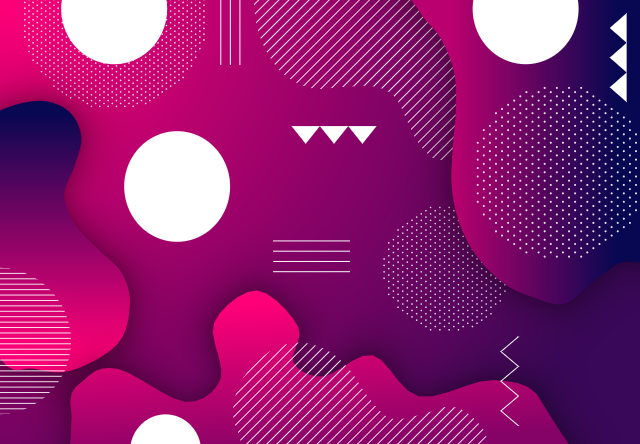
Give the GLSL for this background, as a Shadertoy shader.

```glsl
// Magenta-to-navy abstract backdrop: fluid blobs, hatching, dot screens and white accents.

// Canvas units: 100 tall, origin at the lower left
const vec2 CANVAS = vec2(143.8, 100);
const vec3 PINK = vec3(1, 0, 0.47);
const vec3 ROSE = vec3(0.73, 0, 0.43);
const vec3 PLUM = vec3(0.52, 0.01, 0.4);
const vec3 INDIGO = vec3(0.23, 0.03, 0.35);
const vec3 NAVY = vec3(0.03, 0.03, 0.32);
const float STROKE = 0.11; // half width of lines
const float SHADOW = 0.3;
const float SHADOW_REACH = 4.0;
const float HATCH_GAP = 1.6;
const float STRIPE_GAP = 1.22;
const int KNOTS = 16;
const int STEPS = 5; // pieces per spline span

// Spline knots of the outlines, in tenths of a unit
const vec2 LEFT_BLOB[] = vec2[](
  vec2(-112,438), vec2(-56,700), vec2(0,751), vec2(90,773),
  vec2(155,749), vec2(183,691), vec2(167,625), vec2(144,560),
  vec2(169,494), vec2(221,438), vec2(273,386), vec2(292,315),
  vec2(264,225), vec2(159,165), vec2(75,170), vec2(0,193));
const vec2 RIGHT_BLOB[] = vec2[](
  vec2(865,1150), vec2(936,985), vec2(989,916), vec2(1021,835),
  vec2(1024,747), vec2(1017,663), vec2(1015,579), vec2(1032,498),
  vec2(1071,423), vec2(1133,361), vec2(1199,330), vec2(1266,315),
  vec2(1320,354), vec2(1386,406), vec2(1498,485), vec2(1517,1112));
const vec2 LOW_BLOB[] = vec2[](
  vec2(262,-236), vec2(161,64), vec2(191,146), vec2(266,169),
  vec2(416,95), vec2(496,148), vec2(481,273), vec2(577,346),
  vec2(670,264), vec2(659,184), vec2(727,152), vec2(837,200),
  vec2(942,107), vec2(1109,144), vec2(1221,88), vec2(1236,-161));
const vec2 HIGH_HATCH[] = vec2[](
  vec2(562,1169), vec2(567,1056), vec2(575,953), vec2(599,884),
  vec2(640,831), vec2(702,801), vec2(777,805), vec2(843,805),
  vec2(888,781), vec2(916,725), vec2(946,670), vec2(989,640),
  vec2(1049,672), vec2(1105,813), vec2(1067,1000), vec2(936,1169));
const vec2 LOW_HATCH[] = vec2[](
  vec2(581,-124), vec2(541,7), vec2(524,67), vec2(536,129),
  vec2(569,176), vec2(618,215), vec2(678,228), vec2(740,208),
  vec2(787,165), vec2(824,110), vec2(876,58), vec2(946,66),
  vec2(1011,84), vec2(1064,58), vec2(1094,-2), vec2(1049,-124));

float cover(float d) { return clamp(0.5 - d * iResolution.y / CANVAS.y, 0.0, 1.0); }

float ramp(float a, float b, float x) { return clamp((x - a) / (b - a), 0.0, 1.0); }

// Signed distance to a closed Catmull-Rom outline
float outline(vec2 p, vec2 k[KNOTS]) {
  float nearest = 1e9, side = 0.1;
  vec2 a = k[0];
  p *= 10.0;
  for (int i = 0; i < KNOTS; i++) {
    vec2 k0 = k[(i + KNOTS - 1) % KNOTS], k1 = k[i];
    vec2 k2 = k[(i + 1) % KNOTS], k3 = k[(i + 2) % KNOTS];
    for (int j = 1; j <= STEPS; j++) {
      float t = float(j) / float(STEPS);
      vec2 b = k1 + 0.5 * t * (k2 - k0 + t * (2.0 * k0 - 5.0 * k1 + 4.0 * k2 - k3
             + t * (3.0 * (k1 - k2) + k3 - k0)));
      vec2 e = b - a, w = p - a;
      vec2 r = w - e * clamp(dot(w, e) / dot(e, e), 0.0, 1.0);
      nearest = min(nearest, dot(r, r));
      if ((a.y > p.y) != (b.y > p.y) && w.x < e.x * w.y / e.y) side = -side;
      a = b;
    }
  }
  return side * sqrt(nearest);
}

float box(vec2 p, vec2 lo, vec2 hi) {
  vec2 d = max(lo - p, p - hi);
  return max(d.x, d.y);
}

float lines(float x, float gap) { return abs(fract(x / gap) - 0.5) * gap - STROKE; }

float disc(vec2 p, float r) { return length(p * vec2(1, 0.955)) - r; }

// Round screen of staggered whole dots
float dots(vec2 p, float radius, float gap, float size) {
  vec2 pitch = gap * vec2(0.72, 1), q = p / pitch;
  float shift = 0.5 * mod(floor(q.x), 2.0);
  vec2 c = (floor(q + vec2(0, shift)) + vec2(0.5, 0.5 - shift)) * pitch;
  return cover(length(p - c) - size) * step(length(c), radius);
}

// Three triangles: q.x along the base, q.y from base to tip
float triangles(vec2 q, float cell, float h) {
  float b = 0.5 * cell, x = abs(mod(q.x, cell) - b);
  float slant = (x * h + (q.y - h) * b) / length(vec2(h, b));
  return max(slant, box(q, vec2(0), vec2(3.0 * cell, h)));
}

// Drop shadow, then the filled shape
vec3 layer(vec3 below, vec3 paint, float d) {
  below *= 1.0 - SHADOW * exp(-max(d, 0.0) / SHADOW_REACH);
  return mix(below, paint, cover(d));
}

void mainImage(out vec4 fragColor, in vec2 fragCoord) {
  vec2 p = fragCoord / iResolution.xy * CANVAS;

  // Radial backdrop from the upper left
  float reach = length(p - vec2(0, CANVAS.y));
  vec3 col = mix(PINK, PLUM, ramp(0.0, 88.0, reach));
  col = mix(col, INDIGO, ramp(88.0, 150.0, reach));

  // Screens under the blobs
  float diagonal = lines((p.x - p.y) * 0.7071, HATCH_GAP);
  float ink = cover(max(diagonal, outline(p, HIGH_HATCH)));
  ink = max(ink, dots(p - vec2(25.7, 96.2), 20.8, 1.3, 0.17));
  ink = max(ink, dots(p - vec2(100.4, 39.5), 14.4, 1.45, 0.17));
  col = mix(col, vec3(1), 0.9 * ink);

  // Fluid blobs
  col = layer(col, mix(ROSE, NAVY, ramp(101.5, 138.5, p.x)), outline(p, RIGHT_BLOB));
  col = layer(col, mix(PINK, NAVY, ramp(21.5, 74.5, p.y)), outline(p, LEFT_BLOB));
  float fall = ramp(35.0, 1.0, p.y - 0.08 * (p.x - 100.0));
  col = layer(col, mix(PINK, PLUM, fall), outline(p, LOW_BLOB));

  // Screens above the blobs
  ink = cover(max(diagonal, outline(p, LOW_HATCH)));
  ink = max(ink, dots(p - vec2(125.8, 61.2), 19.7, 1.9, 0.22));
  ink = max(ink, cover(max(lines(p.y, STRIPE_GAP), length(p - vec2(-0.6, 23.2)) - 16.5)));

  // Discs
  float white = min(disc(p - vec2(25.65, 98), 11.9), disc(p - vec2(118.1, 98), 11.9));
  white = min(white, disc(p - vec2(39.8, 58), 11.9));
  white = min(white, disc(p - vec2(37.2, -1.7), 8.0));

  // Triangles, bars and zigzag
  white = min(white, triangles(vec2(p.x - 65.5, 71.6 - p.y), 6.37, 4.0));
  white = min(white, triangles(vec2(p.y - 77.0, 140.8 - p.x), 6.68, 3.8));
  white = min(white, max(lines(p.x - 48.53, 2.15), box(p, vec2(49, 85.4), vec2(54.5, 101))));
  white = min(white, max(lines(p.y - 37.65, 2.31), box(p, vec2(61.4, 38.2), vec2(78.6, 46.3))));
  float zig = 112.55 + 3.93 * abs(2.0 * fract((24.16 - p.y) / 6.68) - 1.0);
  white = min(white, max(abs(p.x - zig) * 0.648 - STROKE, box(p, vec2(112, 4.1), vec2(117, 24.2))));

  fragColor = vec4(mix(col, vec3(1), max(0.9 * ink, cover(white))), 1);
}
```
